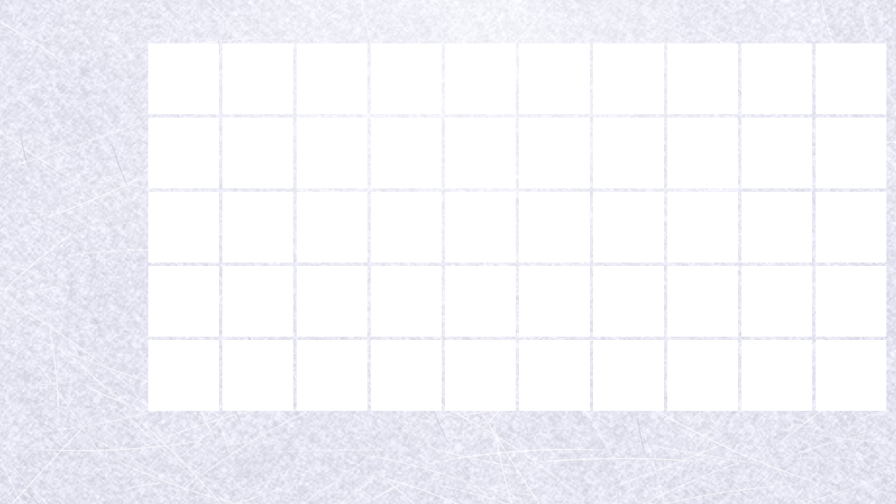
Write a Shadertoy shader that draws this background.

```glsl
// Lengths are in canvas heights
const vec3 SHADE = vec3(0.872, 0.872, 0.930);
const vec3 LIGHT = vec3(0.962, 0.962, 0.988);
const vec3 SCRATCH_DARK = vec3(0.72, 0.72, 0.79);
const vec2 GRID_ORIGIN = vec2(0.2910, 0.1817);
const vec2 GRID_CELLS = vec2(10.0, 5.0);
const float GRID_PITCH = 0.1471;
const float GAP_HALF = 0.0033;
const vec2 GLOW_CENTER = vec2(0.95, 0.86);
const vec2 GLOW_RADIUS = vec2(0.62, 0.50);
const float GRAIN_SCALE = 260.0;
const float GRAIN_AMOUNT = 0.065;
const int LIGHT_SCRATCHES = 150;
const int DARK_SCRATCHES = 14;

float hash(vec2 p) {
    return fract(sin(dot(p, vec2(12.9898, 78.233))) * 43758.5453);
}

float noise(vec2 p) {
    vec2 i = floor(p), f = fract(p);
    f = f * f * (3.0 - 2.0 * f);
    return mix(mix(hash(i), hash(i + vec2(1, 0)), f.x),
               mix(hash(i + vec2(0, 1)), hash(i + vec2(1, 1)), f.x), f.y);
}

vec2 rotate(vec2 p, float angle) {
    float c = cos(angle), s = sin(angle);
    return vec2(c * p.x + s * p.y, c * p.y - s * p.x);
}

// Coverage of a thin, slightly bowed stroke that fades at its ends
float scratch(vec2 p, vec2 center, float angle, float halfLength, float bow, float pixel) {
    vec2 q = rotate(p - center, angle);
    float along = q.x / halfLength;
    float across = abs(q.y - bow * halfLength * along * along);
    float fade = 1.0 - smoothstep(0.4, 1.0, abs(along));
    return fade * (1.0 - smoothstep(0.0003, 0.0005 + pixel, across));
}

vec3 brushedMetal(vec2 p, float aspect, float pixel) {
    // Soft light from the upper middle, with broad cloudy variation
    vec2 g = (p - GLOW_CENTER) / GLOW_RADIUS;
    float glow = exp(-dot(g, g));
    float cloud = noise(p * 5.0) * 0.6 + noise(p * 13.0 + 7.0) * 0.4 - 0.5;
    vec3 color = mix(SHADE, LIGHT, clamp(0.30 + 0.58 * glow + 0.28 * cloud, 0.0, 1.0));

    // Fine grain brushed in two directions
    vec2 a = rotate(p, -0.6) * GRAIN_SCALE * vec2(0.35, 1.0);
    vec2 b = rotate(p, 0.8) * GRAIN_SCALE * vec2(0.45, 1.0);
    float grain = noise(a) + noise(b + 31.0) + noise(p * GRAIN_SCALE) - 1.5;
    color += GRAIN_AMOUNT * grain * (1.0 - 0.4 * glow);

    // Pale scratches, denser toward the bottom
    float pale = 0.0;
    for (int i = 0; i < LIGHT_SCRATCHES; i++) {
        float id = float(i);
        float height = pow(hash(vec2(id, 2.0)), 1.7);
        vec2 center = vec2(hash(vec2(id, 1.0)) * aspect, height);
        float angle = (hash(vec2(id, 3.0)) - 0.62) * 2.4;
        float halfLength = mix(0.04, 0.26, hash(vec2(id, 4.0)));
        float bow = (hash(vec2(id, 5.0)) - 0.5) * 0.2;
        float strength = mix(0.2, 0.65, hash(vec2(id, 6.0)));
        pale = max(pale, strength * scratch(p, center, angle, halfLength, bow, pixel));
    }
    color = mix(color, vec3(1.0), pale);

    // A few short, steep dark scratches
    float dark = 0.0;
    for (int i = 0; i < DARK_SCRATCHES; i++) {
        float id = float(i) + 300.0;
        vec2 center = vec2(hash(vec2(id, 1.0)) * aspect, hash(vec2(id, 2.0)));
        float angle = -1.2 + 0.7 * (hash(vec2(id, 3.0)) - 0.5);
        float halfLength = mix(0.02, 0.07, hash(vec2(id, 4.0)));
        dark = max(dark, scratch(p, center, angle, halfLength, 0.05, pixel));
    }
    return mix(color, SCRATCH_DARK, 0.4 * dark);
}

// Coverage of the square tiles
float tiles(vec2 p, float pixel) {
    vec2 cell = (p - GRID_ORIGIN) / GRID_PITCH;
    vec2 index = clamp(floor(cell), vec2(0.0), GRID_CELLS - 1.0);
    vec2 d = abs(cell - index - 0.5) * GRID_PITCH - (0.5 * GRID_PITCH - GAP_HALF);
    return 1.0 - smoothstep(-0.5 * pixel, 0.5 * pixel, max(d.x, d.y));
}

void mainImage(out vec4 fragColor, in vec2 fragCoord) {
    float pixel = 1.0 / iResolution.y;
    vec2 p = fragCoord * pixel;
    vec3 color = brushedMetal(p, iResolution.x * pixel, pixel);
    color = mix(color, vec3(1.0), tiles(p, pixel));
    fragColor = vec4(clamp(color, 0.0, 1.0), 1.0);
}
```
